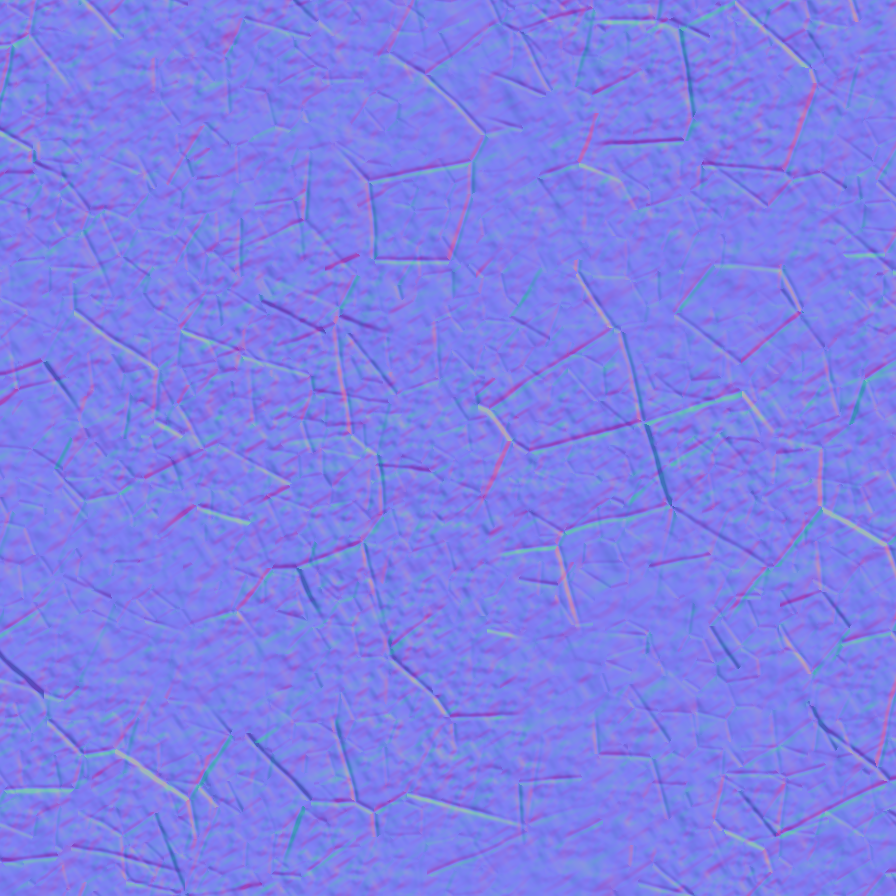
Reproduce this texture map procedurally as a WebGL 2 fragment shader.

```glsl
#version 300 es
precision highp float;

uniform vec2 u_resolution;
out vec4 outColor;

// Crease layers: cells across the canvas, half width, strength
const vec3 PLATES = vec3(9.5, 0.0033, 0.82);
const vec3 SHARDS = vec3(14.0, 0.0030, 0.58);
const vec3 CHIPS = vec3(30.0, 0.0026, 0.30);
const float STEP_SHARE = 0.7;
const float WARP = 0.004;

// Grain: frequencies of the three octaves and their slopes
const vec3 GRAIN_FREQ = vec3(30.0, 78.0, 145.0);
const vec3 GRAIN_SLOPE = vec3(0.06, 0.105, 0.14);
const float GRAIN_ANGLE = 0.55;
const float GRAIN_STRETCH = 0.75;
const float GRAIN_DELTA = 0.0012;

// Colour encoding of the surface
const vec3 FLAT_COLOR = vec3(0.498, 0.500, 0.965);
const float BLUE_LOSS = 0.45;
const float MAX_SLOPE = 0.5;

float hash(vec2 p) {
    vec3 q = fract(p.xyx * 0.1031);
    q += dot(q, q.yzx + 33.33);
    return fract((q.x + q.y) * q.z);
}

vec2 hash2(vec2 p) {
    return vec2(hash(p + 17.3), hash(p + 71.9));
}

float noise(vec2 p) {
    vec2 i = floor(p), f = fract(p);
    f = f * f * f * (f * (f * 6.0 - 15.0) + 10.0);
    return mix(mix(hash(i), hash(i + vec2(1, 0)), f.x),
               mix(hash(i + vec2(0, 1)), hash(i + vec2(1, 1)), f.x), f.y);
}

mat2 rotation(float a) {
    return mat2(cos(a), sin(a), -sin(a), cos(a));
}

// Slope of broken grooves and steps along the borders of random cells
vec2 creases(vec2 p, vec3 layer, float seed, float rarity) {
    vec2 q = p * layer.x + seed;
    vec2 base = floor(q), f = q - base;

    vec2 nearCell = vec2(0), nearSite = vec2(0);
    float nearest = 1e3;
    for (int y = -1; y <= 1; y++)
    for (int x = -1; x <= 1; x++) {
        vec2 cell = vec2(x, y);
        vec2 site = cell + hash2(base + cell) - f;
        float d = dot(site, site);
        if (d < nearest) { nearest = d; nearCell = cell; nearSite = site; }
    }

    vec2 otherCell = nearCell, across = vec2(0);
    float border = 1e3;
    for (int y = -2; y <= 2; y++)
    for (int x = -2; x <= 2; x++) {
        vec2 cell = nearCell + vec2(x, y);
        vec2 site = cell + hash2(base + cell) - f;
        vec2 gap = site - nearSite;
        if (dot(gap, gap) < 1e-5) continue;
        vec2 dir = normalize(gap);
        float d = dot(0.5 * (site + nearSite), dir);
        if (d < border) { border = d; otherCell = cell; across = dir; }
    }

    vec2 idA = base + nearCell, idB = base + otherCell;
    float x = border / (layer.x * layer.y);
    float presence = smoothstep(rarity, rarity + 0.45, hash(idA + idB + 5.7));
    float fade = smoothstep(0.15, 0.55, noise(p * 8.0 + seed));
    float tilt = STEP_SHARE * (hash(idA + 3.1) - hash(idB + 3.1));
    return across * (x + tilt) * exp(-x * x) * presence * fade * layer.z;
}

// Fine stretched bumps, rougher in patches
float grainHeight(vec2 p, float rough) {
    vec2 q = rotation(-GRAIN_ANGLE) * p;
    q.x *= GRAIN_STRETCH;
    vec3 bumps = vec3(noise(q * GRAIN_FREQ.x),
                      noise(q * GRAIN_FREQ.y + 31.0),
                      noise(q * GRAIN_FREQ.z + 57.0) * rough);
    return dot(bumps, GRAIN_SLOPE / GRAIN_FREQ);
}

vec2 grainSlope(vec2 p) {
    float rough = mix(0.5, 1.6, noise(p * 6.0 + 9.0));
    vec2 d = vec2(GRAIN_DELTA, 0);
    return vec2(grainHeight(p - d.xy, rough) - grainHeight(p + d.xy, rough),
                grainHeight(p - d.yx, rough) - grainHeight(p + d.yx, rough)) / (2.0 * GRAIN_DELTA);
}

void main() {
    vec2 p = gl_FragCoord.xy / min(u_resolution.x, u_resolution.y);
    vec2 bent = p + WARP * (vec2(noise(p * 24.0), noise(p * 24.0 + 43.0)) - 0.5);

    vec2 slope = grainSlope(p);
    slope += creases(bent, PLATES, 11.0, 0.1);
    slope += creases(bent, SHARDS, 47.0, 0.35);
    slope += creases(bent, CHIPS, 83.0, 0.25);

    float steepness = length(slope);
    slope *= min(1.0, MAX_SLOPE / max(steepness, 1e-4));
    vec3 color = FLAT_COLOR + vec3(0.5 * slope, -BLUE_LOSS * min(steepness, MAX_SLOPE));
    outColor = vec4(color, 1.0);
}
```
